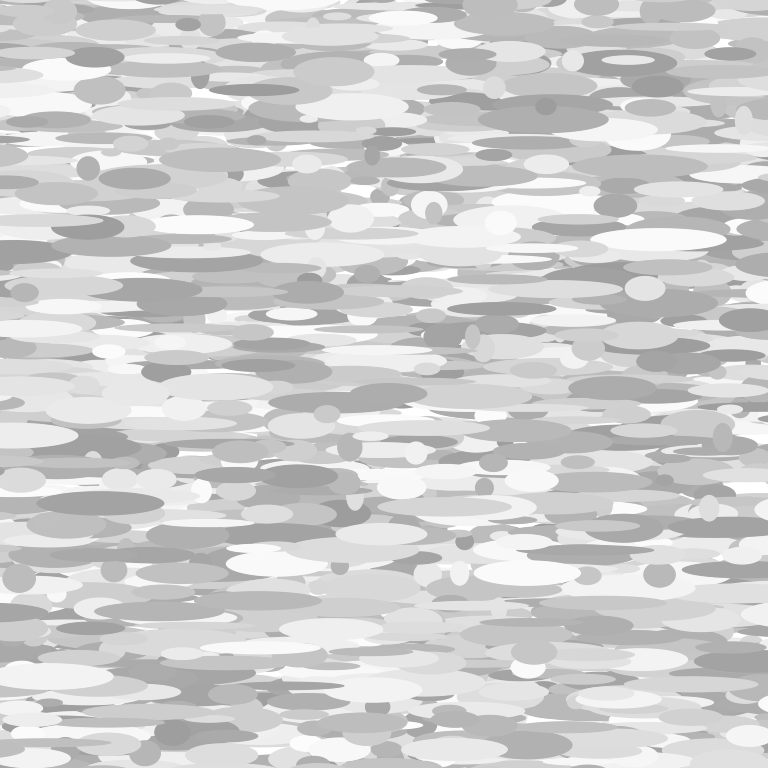
Write a three.js fragment shader that draws this pattern.

```glsl
// Overlapping flat grey ellipses, stretched sideways, that cover a white ground.
// Several shifted grids are painted in turn; each cell holds one jittered ellipse
// with a random width, height and shade.

varying vec2 vUv;

const int LAYERS = 6;
const vec2 CELL = vec2(0.091, 0.031);
const vec2 MIN_RADII = vec2(0.010, 0.005);
const vec2 MAX_RADII = vec2(0.090, 0.019);
const float DARKEST = 0.615;
const float LIGHTEST = 0.988;
const float EDGE = 0.0008;
const vec3 GROUND = vec3(1.0);

// Four independent random values from 0 to 1.
vec4 hash4(vec3 seed) {
  vec4 p = fract(seed.xyzx * vec4(0.1031, 0.1030, 0.0973, 0.1099));
  p += dot(p, p.wzxy + 33.33);
  return fract((p.xxyz + p.yzzw) * p.zywx);
}

// Approximate signed distance to an axis-aligned ellipse.
float ellipseDistance(vec2 p, vec2 radii) {
  float scaled = length(p / radii);
  float slope = length(p / (radii * radii));
  return scaled * (scaled - 1.0) / max(slope, 0.0001);
}

// Paints the ellipse that belongs to one grid cell over the given colour.
vec3 paintCell(vec3 under, vec2 point, vec2 cell, float layer) {
  vec4 place = hash4(vec3(cell + 71.0, layer * 13.0 + 5.0));
  vec4 look = hash4(vec3(cell + 191.0, layer * 17.0 + 43.0));
  vec2 center = (cell + place.xy) * CELL;
  vec2 radii = mix(MIN_RADII, MAX_RADII, look.xy);
  float shade = mix(DARKEST, LIGHTEST, look.z);
  float cover = 1.0 - smoothstep(-EDGE, EDGE, ellipseDistance(point - center, radii));
  return mix(under, vec3(shade), cover);
}

// Paints one grid; the sweep direction varies so that no side always overlaps.
vec3 paintLayer(vec3 under, vec2 uv, float layer) {
  vec4 random = hash4(vec3(layer + 3.0, 29.0, 57.0));
  vec2 point = uv + random.xy * CELL;
  vec2 home = floor(point / CELL);
  vec2 sweep = vec2(mod(floor(layer * 0.5), 2.0), mod(layer, 2.0)) * 2.0 - 1.0;
  vec3 color = under;
  for (int row = -1; row <= 1; row++) {
    for (int column = -1; column <= 1; column++) {
      vec2 neighbor = vec2(float(column), float(row)) * sweep;
      color = paintCell(color, point, home + neighbor, layer);
    }
  }
  return color;
}

void main() {
  vec3 color = GROUND;
  for (int i = 0; i < LAYERS; i++) {
    color = paintLayer(color, vUv, float(i));
  }
  gl_FragColor = vec4(color, 1.0);
}
```
